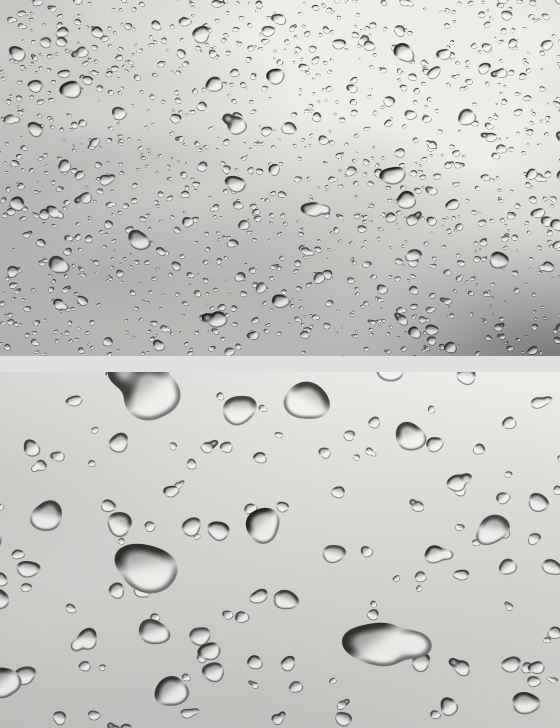
Top: the whole. Bottom: its middle third, enlarged.
Give the GLSL for this texture, as a WebGL 1 fragment shader.

```glsl
precision highp float;
uniform vec2 u_resolution;

float hash(vec2 p) {
  return fract(sin(dot(p, vec2(127.1, 311.7))) * 43758.5453);
}

float noise(vec2 p) {
  vec2 i = floor(p), f = fract(p);
  f = f * f * (3.0 - 2.0 * f);
  return mix(mix(hash(i), hash(i + vec2(1, 0)), f.x),
             mix(hash(i + vec2(0, 1)), hash(i + vec2(1, 1)), f.x), f.y);
}

float smoothMin(float a, float b, float k) {
  float h = max(k - abs(a - b), 0.0) / k;
  return min(a, b) - h * h * k * 0.25;
}

// Overcast sky: bright upper right, dim floor and lower right corner
vec3 sky(vec2 uv) {
  vec2 g = (uv - vec2(0.78, 0.76)) * vec2(2.0, 1.8);
  float light = 0.675 + 0.1 * uv.y + 0.21 * exp(-dot(g, g));
  light += 0.08 * (noise(uv * vec2(3.0, 4.0) + 7.0) - 0.5);
  light += 0.04 * (noise(uv * vec2(6.0, 9.0)) - 0.5);
  light -= 0.2 * smoothstep(0.42, 0.0, length(uv - vec2(1.0, 0.0)));
  return min(light, 0.93) * vec3(1.0, 1.0, 0.988);
}

// Wobbly ellipse, sometimes fused with a smaller lobe; n is in drop radii
float dropShape(vec2 n, vec2 id) {
  float turn = (hash(id + 3.1) - 0.5) * 1.4;
  float c = cos(turn), s = sin(turn);
  vec2 q = mat2(c, s, -s, c) * n;
  q *= vec2(mix(0.78, 1.08, hash(id + 5.7)), 1.1);
  float a = atan(q.y, q.x + 0.0001);
  float wobble = 0.06 * sin(2.0 * a + 6.3 * hash(id + 8.2))
               + 0.05 * sin(3.0 * a + 6.3 * hash(id + 9.4));
  float d = length(q) - 1.0 - wobble;
  if (hash(id + 11.3) < 0.12) {
    float side = hash(id + 12.9) < 0.5 ? -1.0 : 1.0;
    d = smoothMin(d, length(q - vec2(1.1 * side, 0.2)) - 0.6, 0.45);
  }
  return d;
}

// Inverted view inside a drop: dark crescent above, bright belly below
vec3 shadeDrop(vec3 back, vec2 n, float d, float depth, vec2 id) {
  float tilt = (hash(id + 15.5) - 0.6) * 1.3;
  float up = dot(n, vec2(sin(tilt), cos(tilt)));
  float belly = smoothstep(0.4, -0.35, up) * smoothstep(-0.05, -0.35, d);
  vec3 col = back * mix(0.8, 1.0, smoothstep(0.7, -0.2, up));
  col = mix(col, vec3(0.97, 0.97, 0.96), 0.7 * belly);
  float underline = smoothstep(-0.24, -0.04, d) * smoothstep(0.1, -0.6, up);
  col *= 1.0 - 0.45 * underline;
  float crescent = smoothstep(-0.52, -0.12, d) * smoothstep(-0.1, 0.55, up);
  return mix(col, vec3(0.11, 0.1, 0.09), crescent * depth);
}

void main() {
  vec2 uv = gl_FragCoord.xy / u_resolution;
  vec2 p = gl_FragCoord.xy / u_resolution.y;
  float soft = 0.75 / u_resolution.y;
  vec3 back = sky(uv);
  vec3 col = back;

  // Four sizes of drops, finest first
  for (int layer = 0; layer < 4; layer++) {
    float k = float(layer);
    float cell = 0.024 * pow(1.7, k);
    float chance = layer == 0 ? 0.2 : 0.6 - 0.08 * k;
    float depth = 0.76 + 0.07 * k;
    vec2 home = floor(p / cell);
    for (int y = -1; y <= 1; y++) {
      for (int x = -1; x <= 1; x++) {
        vec2 spot = home + vec2(x, y);
        vec2 id = spot + 37.0 * k + 0.5;
        if (hash(id) < chance) {
          vec2 jitter = 0.1 + 0.8 * vec2(hash(id + 1.3), hash(id + 2.6));
          float size = hash(id + 4.4);
          float radius = cell * mix(0.13, 0.25, pow(size, 1.5));
          vec2 n = (p - (spot + jitter) * cell) / radius;
          if (dot(n, n) < 9.0) {
            float d = dropShape(n, id);
            float mask = smoothstep(soft, -soft, d * radius);
            float strength = depth * mix(0.75, 1.0, hash(id + 6.8));
            col = mix(col, shadeDrop(back, n, d, strength, id), mask);
          }
        }
      }
    }
  }
  gl_FragColor = vec4(col, 1.0);
}
```
